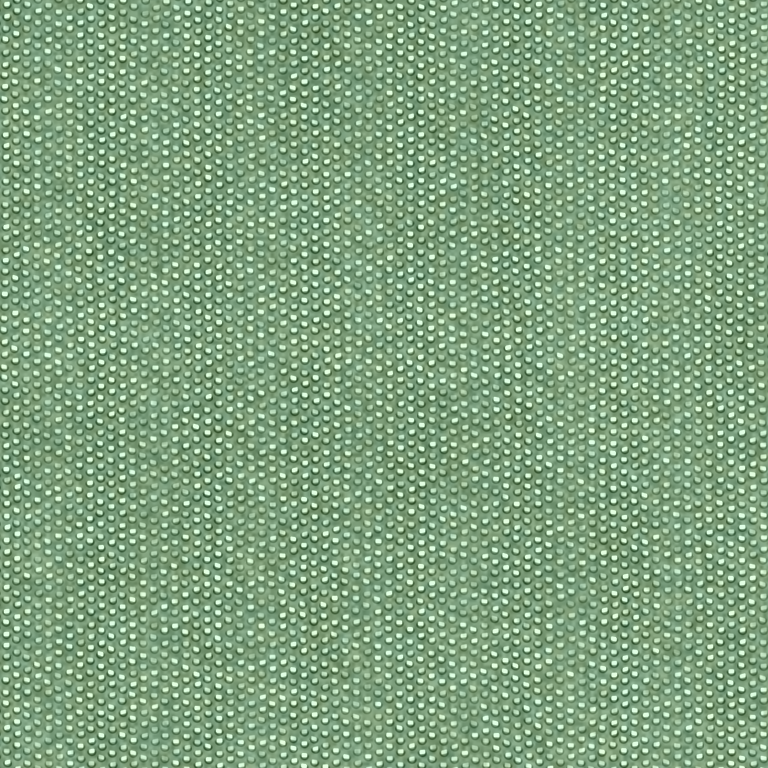
Give the GLSL for this texture, as a Shadertoy shader.

```glsl
// Green woven cloth with staggered columns of small shiny stitches.
// Each stitch is a rounded highlight with a dark crescent beneath it; hash jitter,
// fibre grain and periodic vertical ribs vary the contrast and the tint.

const float TAU = 6.2831853;
const vec2 STITCHES = vec2(72.0, 66.0); // columns across, stitches down
const float RIBS = 7.4;                 // contrast bands across the cloth
const float SLANT = 0.02;               // fall of the rows towards the right
const vec3 SHADOW = vec3(0.24, 0.37, 0.23);
const vec3 SHINE = vec3(0.86, 0.99, 0.86);

float hash(vec2 p) {
    return fract(sin(dot(p, vec2(127.1, 311.7))) * 43758.5453);
}

// Smoothly interpolated value noise
float noise(vec2 p) {
    vec2 cell = floor(p);
    vec2 f = fract(p);
    f = f * f * (3.0 - 2.0 * f);
    float low = mix(hash(cell), hash(cell + vec2(1.0, 0.0)), f.x);
    float high = mix(hash(cell + vec2(0.0, 1.0)), hash(cell + 1.0), f.x);
    return mix(low, high, f.y);
}

float roundedBox(vec2 p, vec2 halfSize, float radius) {
    vec2 d = abs(p) - halfSize + radius;
    return length(max(d, 0.0)) + min(max(d.x, d.y), 0.0) - radius;
}

// Filled shape with an edge of the given softness
float cover(float dist, float softness) {
    return 1.0 - smoothstep(-softness, softness, dist);
}

// Dark crescent hugging the lower side of a stitch
float crescent(vec2 p, float softness) {
    float ring = abs(length(p * vec2(1.0, 1.1)) - 0.36) - 0.08;
    return cover(ring, softness) * smoothstep(0.24, -0.12, p.y);
}

// Brightness of one stitch, with p running from -0.5 to 0.5
float stitchTone(vec2 p, vec2 id, float rib, float softness) {
    vec2 jitter = vec2(hash(id + 3.1), hash(id + 8.7)) - 0.5;
    vec2 q = p - jitter * vec2(0.14, 0.16);
    float gloss = mix(0.36, 0.76, hash(id + 17.3)) + 0.12 * rib;
    vec2 size = vec2(0.27 - 0.02 * rib, 0.17);

    // Tilted highlight, brighter on one side
    vec2 spot = q - vec2(0.0, 0.1 + 0.5 * jitter.x * q.x);
    float highlight = cover(roundedBox(spot, size, 0.12), softness);
    highlight *= 1.0 + 1.2 * jitter.y * q.x;
    float shade = crescent(q - vec2(0.0, 0.06), softness);

    float tone = 0.39 - shade * (0.32 + 0.10 * rib);
    return tone + highlight * gloss;
}

void mainImage(out vec4 fragColor, in vec2 fragCoord) {
    vec2 uv = fragCoord / iResolution.xy;
    float pixel = STITCHES.x / iResolution.x;
    float softness = max(0.09, 0.65 * pixel);

    // Gently uneven, slanted weave, every other column shifted by half a stitch
    vec2 weave = (uv + vec2(0.0, SLANT * uv.x)) * STITCHES;
    weave += 0.3 * (vec2(noise(uv * 9.0), noise(uv * 8.0 + 20.0)) - 0.5);
    weave.y += 0.5 * mod(floor(weave.x), 2.0);
    vec2 id = floor(weave);

    // Ribs fade in and out along their length
    float rib = cos(TAU * RIBS * uv.x) * mix(0.6, 1.0, noise(uv * vec2(14.0, 5.0)));
    float tone = stitchTone(fract(weave) - 0.5, id, rib, softness);

    // Fibre grain, fine streaks and faint worn patches
    tone += 0.28 * (noise(uv * STITCHES * 2.9) - 0.5);
    tone += 0.04 * (noise(uv * vec2(110.0, 12.0) + 5.0) - 0.5);
    tone += 0.06 * (noise(uv * vec2(5.0, 7.0) + 11.0) - 0.5);
    vec3 color = mix(SHADOW, SHINE, clamp(tone, -0.15, 1.05));

    // Threads drift slightly between yellowish and bluish green
    float tint = noise(uv * STITCHES * 0.9 + 40.0) - 0.5;
    color += tint * vec3(0.03, 0.0, -0.03);
    fragColor = vec4(clamp(color, 0.0, 1.0), 1.0);
}
```
